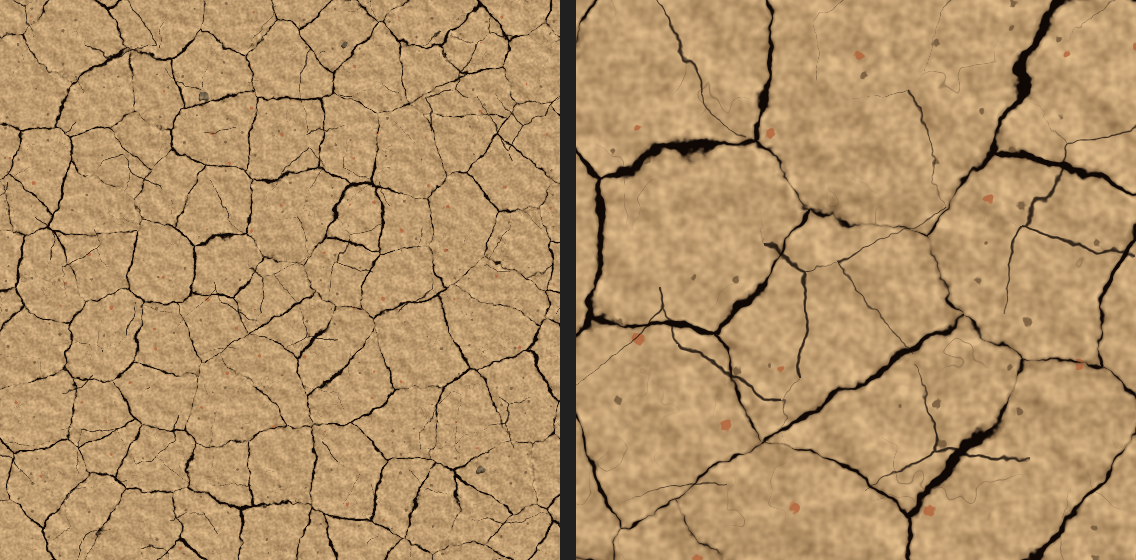
Left, the full canvas; right, a detail of the centre.
A WebGL 1 fragment shader for this texture:

```glsl
precision highp float;
// Sun-baked clay split into irregular plates: warped Voronoi borders form
// the cracks, lit gradient noise gives the rough skin, and jittered grids
// scatter red grit, dark pits and a few grey stones.
uniform vec2 u_resolution;

const vec3 CLAY_LIGHT = vec3(0.815, 0.675, 0.49);
const vec3 CLAY_SHADE = vec3(0.64, 0.51, 0.35);
const vec3 CRACK_DARK = vec3(0.06, 0.03, 0.015);
const vec3 CRACK_EDGE = vec3(0.43, 0.33, 0.215);
const vec3 RED_GRIT = vec3(0.70, 0.38, 0.22);
const vec3 GREY_STONE = vec3(0.50, 0.43, 0.33);
const vec2 TO_LIGHT = vec2(0.55, 0.83);

vec2 hash2(vec2 cell) {
  vec3 q = fract(cell.xyx * vec3(0.1031, 0.1030, 0.0973));
  q += dot(q, q.yzx + 33.33);
  return fract((q.xx + q.yz) * q.zy);
}

float cornerSlope(vec2 cell, vec2 corner, vec2 local) {
  float angle = 6.28318 * hash2(cell + corner).x;
  return dot(vec2(cos(angle), sin(angle)), local - corner);
}

float gradientNoise(vec2 p) {
  vec2 cell = floor(p), f = fract(p);
  vec2 u = f * f * f * (f * (f * 6.0 - 15.0) + 10.0);
  float low = mix(cornerSlope(cell, vec2(0.0), f),
                  cornerSlope(cell, vec2(1.0, 0.0), f), u.x);
  float high = mix(cornerSlope(cell, vec2(0.0, 1.0), f),
                   cornerSlope(cell, vec2(1.0), f), u.x);
  return mix(low, high, u.y);
}

float fbm(vec2 p) {
  float sum = 0.0, amplitude = 1.0;
  for (int i = 0; i < 4; i++) {
    sum += amplitude * gradientNoise(p);
    p = mat2(1.6, 1.2, -1.2, 1.6) * p + 7.3;
    amplitude *= 0.55;
  }
  return sum;
}

vec2 warp(vec2 p, float scale, float amount) {
  return amount * vec2(fbm(p * scale), fbm(p * scale + 41.7));
}

// x: distance to the nearest plate border, y: random value of that border
vec2 plateBorder(vec2 p, float scale) {
  p *= scale;
  vec2 base = floor(p), f = fract(p);
  vec2 ownCell = vec2(0.0), toOwn = vec2(8.0);
  for (int j = -1; j <= 1; j++) {
    for (int i = -1; i <= 1; i++) {
      vec2 cell = vec2(float(i), float(j));
      vec2 toSeed = cell + 0.05 + 0.9 * hash2(base + cell) - f;
      if (dot(toSeed, toSeed) < dot(toOwn, toOwn)) {
        toOwn = toSeed;
        ownCell = cell;
      }
    }
  }
  vec2 border = vec2(8.0, 0.0);
  for (int j = -2; j <= 2; j++) {
    for (int i = -2; i <= 2; i++) {
      vec2 cell = ownCell + vec2(float(i), float(j));
      vec2 toSeed = cell + 0.05 + 0.9 * hash2(base + cell) - f;
      vec2 across = toSeed - toOwn;
      if (dot(across, across) > 0.0001) {
        float d = dot(0.5 * (toSeed + toOwn), normalize(across));
        if (d < border.x) {
          border = vec2(d, hash2(2.0 * base + cell + ownCell + 91.0).y);
        }
      }
    }
  }
  return vec2(border.x / scale, border.y);
}

float band(float d, float halfWidth, float soft) {
  return 1.0 - smoothstep(halfWidth - soft, halfWidth + soft, d);
}

// Coverage of lumpy specks, at most one in each grid cell
float specks(vec2 p, float scale, float density, float radius, float soft) {
  vec2 cell = floor(p * scale);
  vec2 pick = hash2(cell + scale * 3.0);
  vec2 local = (fract(p * scale) - 0.25 - 0.5 * hash2(cell + 17.0)) / scale;
  float size = radius * mix(0.4, 1.0, pick.y);
  float lump = 0.6 * radius * gradientNoise(p * 1.1 / radius);
  return step(pick.x, density) * band(length(local) + lump, size, soft);
}

void main() {
  float side = min(u_resolution.x, u_resolution.y);
  vec2 p = gl_FragCoord.xy / side;
  float soft = max(0.0007, 0.55 / side);

  // Crack nets: plates with slowly varying gaps, hairlines that come and go
  vec2 bent = p + warp(p, 4.0, 0.03) + warp(p, 40.0, 0.0055);
  vec2 border = plateBorder(bent, 8.8);
  float opening = 0.42 + 0.25 * border.y + 0.6 * gradientNoise(p * 7.0)
                + 0.45 * gradientNoise(p * 24.0);
  float halfWidth = mix(-0.001, 0.0026, clamp(opening, 0.0, 1.0));
  halfWidth += 0.0016 * gradientNoise(p * 110.0);
  vec2 hairBorder = plateBorder(bent + 3.7, 13.0);
  float hairOpening = hairBorder.y - 0.4 + 0.9 * gradientNoise(p * 8.0 + 5.0);
  float hairWidth = mix(-0.0011, 0.001, clamp(hairOpening * 1.5, 0.0, 1.0));

  // Rough clay skin: slope towards the light, crumbling beside the cracks
  float relief = fbm(p * 40.0) - fbm(p * 40.0 + 0.35 * TO_LIGHT);
  float grain = gradientNoise(p * 200.0);
  float crumble = band(border.x, 0.005, 0.005);
  float tone = 0.63 + (0.74 * relief + 0.66 * grain) * (1.0 + 0.5 * crumble)
             + 0.15 * gradientNoise(p * 7.0);
  vec3 color = mix(CLAY_SHADE, CLAY_LIGHT, clamp(tone, -0.6, 1.35));

  // Short shallow creases along broken noise contours
  float crease = band(abs(fbm(p * 13.0 + 60.0)) / 20.0, 0.0002, soft);
  crease *= smoothstep(0.05, 0.35, gradientNoise(p * 17.0));
  color = mix(color, CRACK_EDGE, 0.7 * crease);

  // Grit, pits and stones; stones cast a short shadow
  color = mix(color, CRACK_EDGE, 0.8 * specks(p, 41.0, 0.16, 0.0028, soft));
  color = mix(color, RED_GRIT, 0.8 * specks(p, 23.0, 0.15, 0.0036, soft));
  float stoneShadow = specks(p + 0.003 * TO_LIGHT, 9.0, 0.06, 0.010, soft);
  color = mix(color, CRACK_DARK, 0.7 * stoneShadow);
  vec3 stone = GREY_STONE * (1.0 + 0.5 * relief + 0.4 * grain);
  color = mix(color, stone, specks(p, 9.0, 0.06, 0.010, soft));

  // Cracks: worn brown rim, then the dark gap
  float rim = band(border.x, halfWidth + 0.0012, 1.6 * soft);
  color = mix(color, CRACK_EDGE, 0.5 * rim);
  color = mix(color, CRACK_DARK, band(border.x, halfWidth, soft));
  color = mix(color, CRACK_DARK, 0.8 * band(hairBorder.x, hairWidth, soft));

  gl_FragColor = vec4(color, 1.0);
}
```
